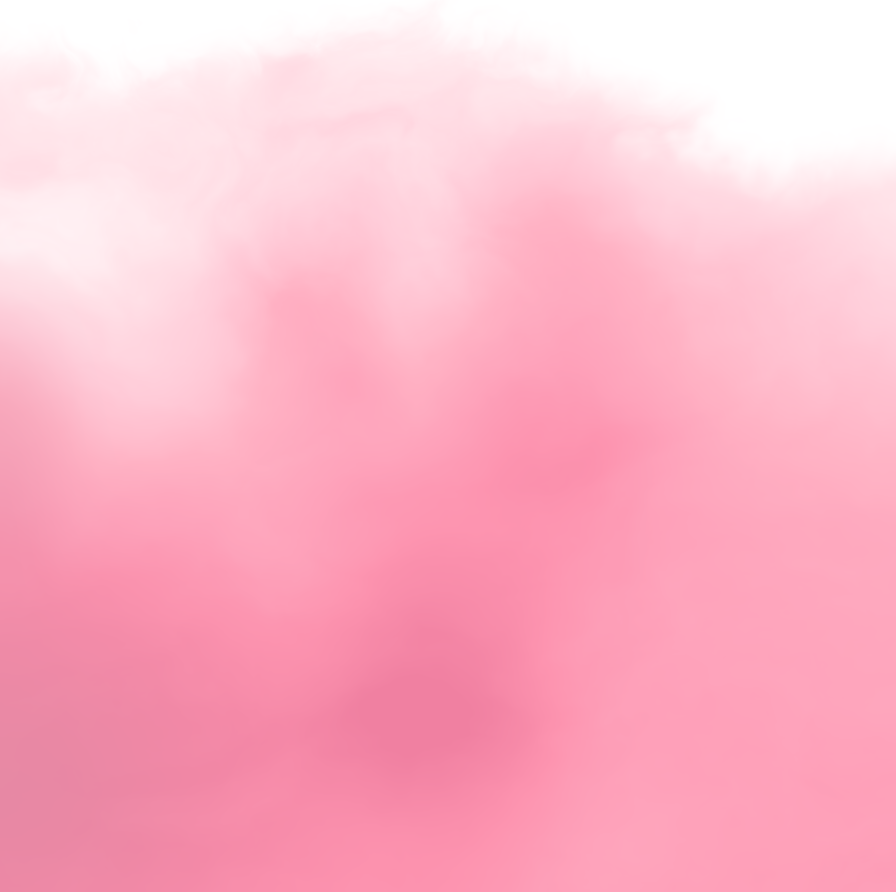
Give the GLSL for this background, as a WebGL 1 fragment shader.

```glsl
precision highp float;
// A soft cloud of pink pigment rising into white: a density field is built from
// a ragged upper edge, broad gaussian washes and warped noise, then a colour
// ramp turns density into white, blush, pink and rose.
uniform vec2 u_resolution;

const vec3 WHITE = vec3(1.0);
const vec3 BLUSH = vec3(1.0, 0.90, 0.92);
const vec3 PETAL = vec3(1.0, 0.80, 0.85);
const vec3 PINK  = vec3(1.0, 0.70, 0.77);
const vec3 CORAL = vec3(0.995, 0.635, 0.73);
const vec3 ROSE  = vec3(0.99, 0.575, 0.685);
const vec3 DEEP  = vec3(0.94, 0.50, 0.63);
const vec3 MAUVE = vec3(0.88, 0.54, 0.64);

float hash(vec2 p) {
  vec3 q = fract(vec3(p.xyx) * 0.1031);
  q += dot(q, q.yzx + 33.33);
  return fract((q.x + q.y) * q.z);
}

float noise(vec2 p) {
  vec2 i = floor(p);
  vec2 f = fract(p);
  f = f * f * f * (f * (f * 6.0 - 15.0) + 10.0);
  float low = mix(hash(i), hash(i + vec2(1.0, 0.0)), f.x);
  float high = mix(hash(i + vec2(0.0, 1.0)), hash(i + vec2(1.0)), f.x);
  return mix(low, high, f.y);
}

// Layered noise, centred on zero
float fbm(vec2 p) {
  float sum = 0.0;
  float amp = 0.5;
  for (int i = 0; i < 5; i++) {
    sum += amp * (noise(p) - 0.5);
    p = mat2(1.6, 1.2, -1.2, 1.6) * p + 17.3;
    amp *= 0.5;
  }
  return sum;
}

// Soft elliptical wash of pigment
float wash(vec2 p, vec2 centre, vec2 radius) {
  vec2 d = (p - centre) / radius;
  return exp(-dot(d, d));
}

// Height of the cloud top across the canvas
float cloudTop(float x) {
  float bump = (x - 0.42) / 0.15;
  return 0.93 + 0.07 * exp(-bump * bump) - 0.10 * smoothstep(0.55, 1.0, x);
}

float density(vec2 p, float ragged) {
  float depth = cloudTop(p.x) - p.y + ragged;
  float d = 0.9 * smoothstep(-0.1, 0.75, depth);
  d += 0.1 * smoothstep(-0.01, 0.06, depth);

  // Pale gaps
  d -= 0.22 * wash(p, vec2(0.05, 0.70), vec2(0.17, 0.10));
  d -= 0.20 * wash(p, vec2(0.15, 0.54), vec2(0.13, 0.11));
  d -= 0.16 * wash(p, vec2(0.33, 0.38), vec2(0.12, 0.17));
  d -= 0.12 * wash(p, vec2(0.47, 0.66), vec2(0.06, 0.15));
  d -= 0.13 * wash(p, vec2(0.48, 0.03), vec2(0.22, 0.10));
  d -= 0.23 * smoothstep(0.48, 0.72, p.x) * (1.0 - smoothstep(0.18, 0.50, p.y));

  // Rich plumes
  float plumes = 0.24 * wash(p, vec2(0.64, 0.71), vec2(0.11, 0.17));
  plumes += 0.12 * wash(p, vec2(0.66, 0.50), vec2(0.12, 0.10));
  plumes += 0.15 * wash(p, vec2(0.85, 0.73), vec2(0.12, 0.14));
  plumes += 0.11 * wash(p, vec2(0.32, 0.68), vec2(0.08, 0.07));
  plumes += 0.11 * wash(p, vec2(0.47, 0.20), vec2(0.12, 0.10));
  plumes += 0.06 * wash(p, vec2(0.385, 0.575), vec2(0.05, 0.025));
  plumes += 0.10 * wash(p, vec2(0.32, 0.95), vec2(0.035, 0.06));
  return d + plumes * smoothstep(-0.02, 0.07, depth);
}

// Blend to the next ramp colour between two densities
vec3 stage(vec3 colour, vec3 next, float lo, float hi, float d) {
  return mix(colour, next, clamp((d - lo) / (hi - lo), 0.0, 1.0));
}

vec3 pigment(float d) {
  vec3 c = stage(WHITE, BLUSH, 0.02, 0.20, d);
  c = stage(c, PETAL, 0.20, 0.40, d);
  c = stage(c, PINK, 0.40, 0.58, d);
  c = stage(c, CORAL, 0.58, 0.75, d);
  c = stage(c, ROSE, 0.75, 0.88, d);
  return stage(c, DEEP, 0.88, 1.08, d);
}

void main() {
  vec2 p = gl_FragCoord.xy / u_resolution;

  // Billowing warp, with finer curls on the upper left
  vec2 warp = vec2(fbm(p * 5.0), fbm(p * 5.0 + 41.0));
  float curls = 1.0 - smoothstep(0.50, 0.75, p.x);
  float ragged = 0.10 * fbm(p * 7.0 + warp * 3.0);
  ragged += 0.07 * curls * fbm(p * 19.0 + warp * 6.0 + 9.0);
  float d = density(p + 0.06 * warp, ragged * smoothstep(0.45, 0.90, p.y));

  // Brushed streaks, rising slightly to the right
  vec2 brushed = vec2(p.x * 3.5, (p.y - 0.12 * p.x) * 14.0);
  float inside = smoothstep(0.02, 0.25, d);
  d += inside * (0.07 * fbm(brushed + warp * 2.0) + 0.06 * fbm(p * 8.0 + warp * 4.0 + 70.0));

  // Dusty shade in the lower left
  float dust = 0.65 * wash(p, vec2(0.0, 0.12), vec2(0.20, 0.18));
  dust += 0.30 * wash(p, vec2(0.0, 0.46), vec2(0.07, 0.16));
  gl_FragColor = vec4(mix(pigment(d), MAUVE, dust), 1.0);
}
```
